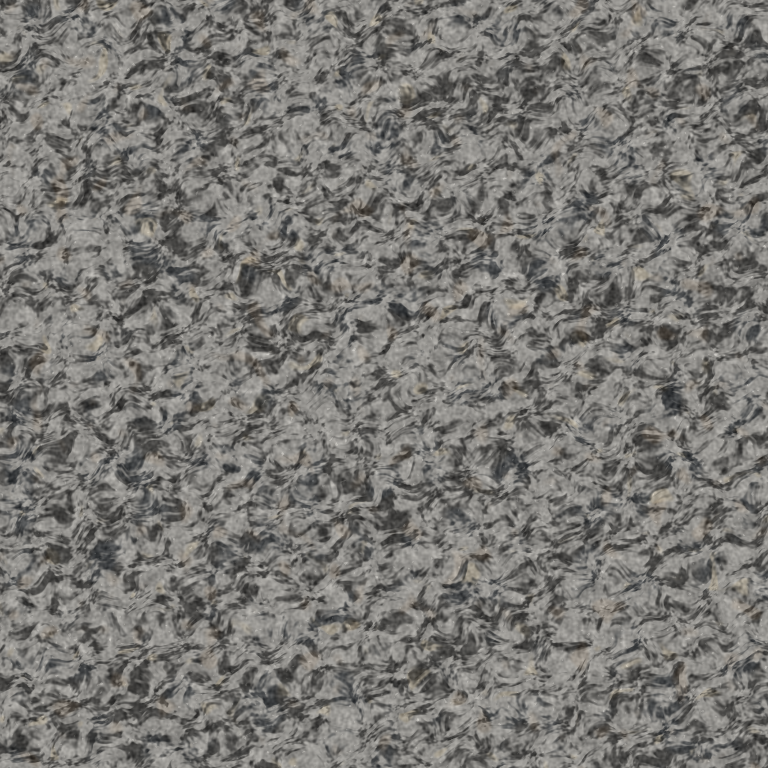
A WebGL 2 fragment shader for this texture:

```glsl
#version 300 es
precision highp float;
// Grey granite: pale feldspar ground with slanted dark mica flakes and faint warm grains.

uniform vec2 u_resolution;
out vec4 fragColor;

// Random vector with components in -1..1 for each lattice point
vec2 hashGradient(vec2 cell) {
    vec3 h = fract(cell.xyx * vec3(0.1031, 0.1030, 0.0973));
    h += dot(h, h.yzx + 33.33);
    return fract((h.xx + h.yz) * h.zy) * 2.0 - 1.0;
}

// Gradient noise scaled to a standard deviation of about one
float noise(vec2 p) {
    vec2 i = floor(p);
    vec2 f = p - i;
    vec2 u = f * f * f * (f * (f * 6.0 - 15.0) + 10.0);
    vec2 e = vec2(1.0, 0.0);
    float bottom = mix(dot(hashGradient(i), f),
                       dot(hashGradient(i + e), f - e), u.x);
    float top = mix(dot(hashGradient(i + e.yx), f - e.yx),
                    dot(hashGradient(i + 1.0), f - 1.0), u.x);
    return mix(bottom, top, u.y) * 5.5;
}

// Octaves of ragged flakes, longer along x than along y
float flakeField(vec2 p) {
    float sum = 0.28 * noise(p * vec2(8.0, 11.0) + 70.0);
    float weight = 0.68;
    vec2 frequency = vec2(38.0, 62.0);
    for (int octave = 0; octave < 3; octave++) {
        sum += weight * noise(p * frequency + float(octave) * 37.3);
        weight *= 0.74;
        frequency *= vec2(2.07, 1.93);
    }
    return sum;
}

void main() {
    vec2 uv = gl_FragCoord.xy / u_resolution.y;

    // Tilt the grain upwards to the right and make its outlines wander
    vec2 grain = vec2(dot(uv, vec2(0.93, 0.36)), dot(uv, vec2(-0.36, 0.93)));
    grain += 0.004 * vec2(noise(uv * 27.0 + 11.0), noise(uv * 27.0 + 53.0));

    // Mottled feldspar and quartz
    float tone = 0.582
        + 0.024 * noise(grain * vec2(42.0, 54.0) + 140.0)
        + 0.024 * noise(uv * 105.0 + 210.0)
        + 0.026 * noise(uv * 205.0 + 320.0);

    // Dark mica
    float mica = smoothstep(-0.75, 1.5, flakeField(grain));
    tone -= 0.315 * mica;

    // Tiny bright glints
    tone += 0.10 * smoothstep(1.9, 2.8, noise(uv * 170.0 + 430.0));
    tone = clamp(tone, 0.11, 0.80);

    // Warm grey overall, cooler in some flakes
    vec3 color = tone * vec3(1.012, 1.0, 0.972);
    float cool = smoothstep(0.2, 1.5, noise(uv * 19.0 + 510.0));
    color += vec3(-0.012, 0.0, 0.014) * cool * mica;

    // Scattered cream grains and brown stains
    float cream = smoothstep(1.5, 2.5, noise(grain * vec2(34.0, 42.0) + 610.0));
    color += vec3(0.06, 0.04, 0.0) * cream * (1.0 - 0.6 * mica);
    float stain = smoothstep(1.1, 2.3, noise(uv * 31.0 + 720.0));
    color += vec3(0.014, -0.004, -0.022) * stain;

    fragColor = vec4(color, 1.0);
}
```
